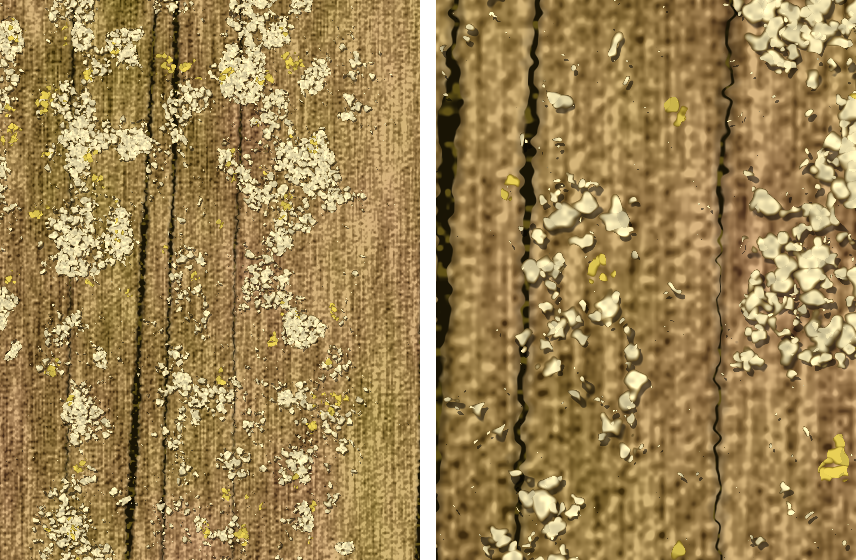
Left: the whole. Right: its middle third, enlarged.
This texture is drawn by a Shadertoy shader. Its source:

```glsl
// Weathered wooden boards with upright grain and dark cracks, overgrown by
// crumbly cream lichen and a few yellow specks. Grain is stretched value noise;
// lichen is jittered round lobes, kept wherever a cover field is high.

float hash(vec2 p) {
    return fract(sin(dot(p, vec2(127.1, 311.7))) * 43758.5453);
}

vec2 hash2(vec2 p) {
    return vec2(hash(p), hash(p + 41.3));
}

float noise(vec2 p) {
    vec2 i = floor(p), f = fract(p);
    f = f * f * (3.0 - 2.0 * f);
    return mix(mix(hash(i), hash(i + vec2(1, 0)), f.x),
               mix(hash(i + vec2(0, 1)), hash(i + vec2(1, 1)), f.x), f.y);
}

float fbm(vec2 p) {
    float sum = 0.0, amp = 0.53;
    for (int i = 0; i < 4; i++) {
        sum += amp * noise(p);
        p = p * 2.1 + 17.7;
        amp *= 0.5;
    }
    return sum;
}

float bell(float x, float width) {
    return exp(-x * x / (width * width));
}

// Lichen prefers some upright bands of the boards
float growth(vec2 p) {
    float right = bell(p.x - 0.51, 0.12) * mix(0.6, 1.0, smoothstep(0.2, 0.7, p.y));
    float left = 0.85 * bell(p.x - 0.15, 0.07) + bell(p.x, 0.025) * smoothstep(0.4, 0.6, p.y);
    return min(1.0, right + left + 0.55 * bell(p.x - 0.34, 0.07));
}

// Cover by scattered round patches, one candidate per grid cell
float rosettes(vec2 p, float scale, float chance, float seed) {
    float cover = 0.0;
    vec2 cell = floor(p * scale);
    for (int y = -1; y <= 1; y++)
    for (int x = -1; x <= 1; x++) {
        vec2 id = cell + vec2(x, y);
        vec2 centre = id + 0.15 + 0.7 * hash2(id + seed);
        float radius = mix(0.15, 0.42, hash(id + seed + 7.1));
        float keep = step(hash(id + seed + 3.7), chance * growth(centre / scale));
        float d = length((p * scale - centre) * vec2(1.0, 0.8));
        cover = max(cover, keep * smoothstep(radius * 1.3, radius * 0.6, d));
    }
    return cover;
}

// Height of the lobes: x is the height, y a random shade
vec2 crumbs(vec2 p, float scale, float cover, float seed) {
    vec2 best = vec2(-1.0, 0.5);
    p *= scale;
    p += 0.9 * (vec2(noise(p * 1.4), noise(p * 1.4 + 31.0)) - 0.5);
    vec2 cell = floor(p);
    for (int y = -1; y <= 1; y++)
    for (int x = -1; x <= 1; x++) {
        vec2 id = cell + vec2(x, y);
        float rank = hash(id + seed + 5.3);
        float radius = 0.8 * smoothstep(rank, rank + 0.25, cover) + 0.001;
        float h = 1.0 - length(p - id - hash2(id + seed)) / radius;
        if (h > best.x) best = vec2(h, hash(id + seed + 9.9));
    }
    return best;
}

vec2 lichen(vec2 p, float cover) {
    vec2 large = crumbs(p, 105.0, cover, 0.0), small = crumbs(p, 190.0, cover * 0.7, 60.0);
    return large.x > small.x ? large : small;
}

vec3 wood(vec2 p) {
    // Grit is lit from above, so it is the difference of two shifted samples
    float relief = noise(p * vec2(170, 190)) - noise((p + vec2(-0.002, 0.004)) * vec2(170, 190));
    float fine = noise(p * vec2(330, 22)) - 0.5;
    float streak = noise(p * vec2(130, 9) + 9.0) - 0.5;
    float blotch = fbm(p * vec2(14, 7) + 3.0) - 0.5;
    float t = 0.55 + 0.36 * relief + 0.42 * fine + 0.2 * streak + 0.36 * blotch;
    t += 0.35 * (noise(p * vec2(320, 270) + 5.0) - 0.5);
    t += 0.12 * smoothstep(0.5, 0.7, p.x) + 0.09 * smoothstep(0.35, 0.0, p.y);
    vec3 c = mix(vec3(0.25, 0.17, 0.06), vec3(0.47, 0.36, 0.18), smoothstep(0.1, 0.4, t));
    c = mix(c, vec3(0.61, 0.49, 0.29), smoothstep(0.35, 0.62, t));
    c = mix(c, vec3(0.84, 0.71, 0.48), smoothstep(0.58, 0.92, t));
    // Algae green drifts against bare reddish wood
    float tint = fbm(p * vec2(9, 4) + 50.0) - 0.47;
    return c + tint * vec3(-0.07, 0.02, -0.12);
}

void mainImage(out vec4 fragColor, in vec2 fragCoord) {
    vec2 p = fragCoord / iResolution.y;
    float px = 1.0 / iResolution.y;
    vec3 color = wood(p);

    // Cracks: x at the bottom, lean, width at the bottom, width at the top
    vec4 cracks[5] = vec4[5](vec4(0.120, 0.012, 0.0008, 0.0014), vec4(0.230, 0.050, 0.0065, 0.0018),
        vec4(0.293, 0.022, 0.0012, 0.0042), vec4(0.414, 0.016, 0.0002, 0.0018),
        vec4(0.750, 0.0, 0.008, -0.010));
    for (int i = 0; i < 5; i++) {
        vec4 k = cracks[i];
        float wobble = 0.008 * (noise(vec2(p.y * 4.0, float(i) * 7.0)) - 0.5);
        float ragged = 0.006 * (noise(p * vec2(120, 170)) - 0.5);
        float d = abs(p.x - k.x - k.y * p.y - wobble + ragged);
        float width = mix(k.z, k.w, p.y) * (0.3 + 1.3 * noise(vec2(p.y * 20.0, float(i) + 0.5)));
        float moss = smoothstep(0.55, 0.85, noise(p * 210.0 + 8.0));
        color *= 1.0 - 0.25 * smoothstep(width + 0.006, width, d);
        color = mix(color, mix(vec3(0.10, 0.08, 0.02), vec3(0.38, 0.32, 0.09), moss),
                    smoothstep(width + px, width - px, d));
    }

    // Cream lichen with a shadow towards the lower right
    vec2 q = p + 0.06 * (vec2(fbm(p * 24.0), fbm(p * 24.0 + 13.0)) - 0.5);
    float clump = smoothstep(0.42, 0.74, fbm(p * vec2(22, 17) + 70.0)) * growth(p);
    float patches = rosettes(q, 10.0, 0.5, 0.0) * (0.7 + 0.6 * noise(p * 50.0));
    float cover = max(patches, 0.85 * clump + 0.03 + 0.1 * growth(p));
    vec2 lobe = lichen(p, cover);
    float shadow = smoothstep(0.0, 0.25, lichen(p + vec2(-0.002, 0.003), cover).x);
    color *= 1.0 - 0.5 * shadow;
    vec3 cream = mix(vec3(0.42, 0.33, 0.15), vec3(0.98, 0.92, 0.71), smoothstep(0.06, 0.46, lobe.x));
    cream *= 0.86 + 0.16 * lobe.y + 0.3 * (noise(p * 300.0) - 0.45);
    color = mix(color, cream, smoothstep(0.0, 0.15, lobe.x));

    // Yellow specks
    float yellowCover = 0.6 * rosettes(q + 0.004, 26.0, 0.24, 90.0) + 0.012;
    vec2 speck = crumbs(p, 135.0, yellowCover, 120.0);
    vec3 yellow = mix(vec3(0.50, 0.40, 0.08), vec3(0.92, 0.82, 0.34), smoothstep(0.05, 0.45, speck.x));
    color = mix(color, yellow * (0.85 + 0.2 * speck.y), smoothstep(0.0, 0.2, speck.x));

    fragColor = vec4(clamp(color, 0.0, 1.0), 1.0);
}
```
